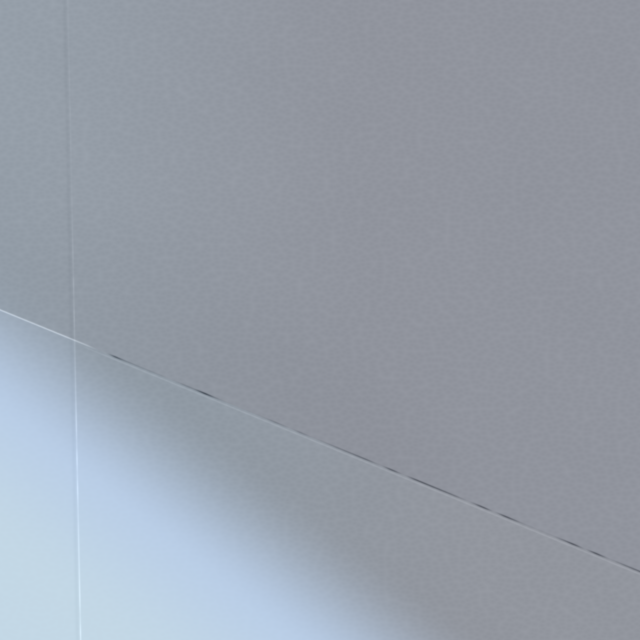
A Shadertoy shader for this texture:

```glsl
// Pale grey wall panels with a slanted seam, a faint upright joint and
// a soft pool of blue daylight at the lower left. Built from line distances,
// smooth gradients, layered sines and cellular grain.

#define SEAM_START 0.516
#define SEAM_SLOPE 0.409
#define GLOW_START 0.455
#define GLOW_SLOPE 0.79
#define JOINT_X 0.126
#define JOINT_LEAN 0.020
#define LINE_WIDTH 0.0016
#define GRAIN_CELLS 120.0
#define GRAIN_AMOUNT 0.022
#define MOTTLE_AMOUNT 0.004

vec2 hash2(vec2 p) {
    vec3 q = fract(vec3(p.xyx) * vec3(0.1031, 0.1030, 0.0973));
    q += dot(q, q.yzx + 33.33);
    return fract((q.xx + q.yz) * q.zy);
}

// Distance to the nearest scattered point
float cellular(vec2 p) {
    vec2 cell = floor(p);
    float nearest = 2.0;
    for (int j = -1; j <= 1; j++) {
        for (int i = -1; i <= 1; i++) {
            vec2 neighbour = cell + vec2(i, j);
            nearest = min(nearest, length(neighbour + hash2(neighbour) - p));
        }
    }
    return nearest;
}

// Slow uneven tone, roughly -1 to 1
float layeredSines(vec2 p) {
    float sum = 0.0;
    float weight = 0.5;
    for (int i = 0; i < 4; i++) {
        sum += weight * sin(p.x + 1.7 * sin(p.y)) * cos(p.y * 1.2 + 0.6 * p.x);
        p = mat2(1.5, 1.1, -1.1, 1.5) * p + 2.3;
        weight *= 0.6;
    }
    return sum;
}

float softLine(float dist, float width, float pixel) {
    float w = max(width, 0.8 * pixel);
    return exp(-dist * dist / (w * w)) * width / w;
}

void mainImage(out vec4 fragColor, in vec2 fragCoord) {
    vec2 uv = fragCoord / iResolution.xy;
    float pixel = 1.0 / iResolution.y;

    // Signed distances: positive below the seam and inside the light
    float seam = (SEAM_START - SEAM_SLOPE * uv.x - uv.y) / length(vec2(1.0, SEAM_SLOPE));
    float glow = (GLOW_START - GLOW_SLOPE * uv.x - uv.y) / length(vec2(1.0, GLOW_SLOPE));
    float joint = uv.x - JOINT_X + JOINT_LEAN * uv.y;
    float below = smoothstep(-0.0015, 0.0015, seam);

    // Upper wall: cooler to the left, a little darker over the seam
    vec3 coolWall = vec3(0.590, 0.627, 0.667);
    vec3 warmWall = vec3(0.568, 0.582, 0.618);
    vec3 wall = mix(coolWall, warmWall, smoothstep(-0.05, 0.65, uv.x));
    wall -= 0.018 * smoothstep(-0.30, -0.02, seam) * (1.0 - smoothstep(0.3, 0.9, uv.x));
    wall += vec3(0.010, 0.020, 0.028) * exp(seam * 18.0 - uv.x * 10.0) * (1.0 - below);

    // Lower panel: shade, blue fringe, then pale daylight
    vec3 shade = mix(vec3(0.565, 0.605, 0.645), vec3(0.575, 0.590, 0.622),
                     smoothstep(0.2, 0.8, uv.x));
    vec3 fringe = vec3(0.725, 0.805, 0.905);
    vec3 daylight = vec3(0.765, 0.845, 0.900);
    float lit = smoothstep(-0.115, 0.085, glow);
    lit += 0.10 * (1.0 - lit) * (1.0 - smoothstep(-0.004, 0.004, joint));
    vec3 panel = mix(shade, mix(fringe, daylight, smoothstep(0.03, 0.25, glow)), lit);
    vec3 color = mix(wall, panel, below);

    // Seam: pale at the left, then dark with broken strokes
    float seamLine = softLine(seam, LINE_WIDTH, pixel);
    float pale = 1.0 - smoothstep(0.10, 0.19, uv.x);
    float strokes = 0.55 + 0.45 * sin(uv.x * 95.0 + 2.0 * sin(uv.x * 41.0));
    float darkness = mix(0.07, 0.19, smoothstep(0.45, 0.68, uv.x)) * strokes;
    darkness += 0.20 * exp(-pow((uv.x - 0.318) / 0.012, 2.0));
    darkness += 0.15 * exp(-pow((uv.x - 0.180) / 0.009, 2.0));
    color += seamLine * (0.13 * pale - darkness * (1.0 - pale));
    color += 0.035 * (1.0 - pale) * softLine(seam - 0.004, LINE_WIDTH, pixel);

    // Upright joint: barely seen above, brighter toward the floor
    float jointGain = mix(0.075, 0.018, smoothstep(0.30, 0.75, uv.y));
    jointGain *= 0.75 + 0.25 * sin(uv.y * 70.0 + 3.0 * sin(uv.y * 23.0));
    color += jointGain * softLine(joint, LINE_WIDTH, pixel);
    color -= 0.018 * softLine(joint + 0.005, 2.0 * LINE_WIDTH, pixel);

    // Mottled paint and fine grain, calmer in the light
    float grain = cellular(uv * GRAIN_CELLS * vec2(0.8, 1.2)) - 0.48;
    float calm = 1.0 - 0.7 * lit * below;
    color += calm * (GRAIN_AMOUNT * grain + MOTTLE_AMOUNT * layeredSines(uv * 14.0));

    fragColor = vec4(clamp(color, 0.0, 1.0), 1.0);
}
```
